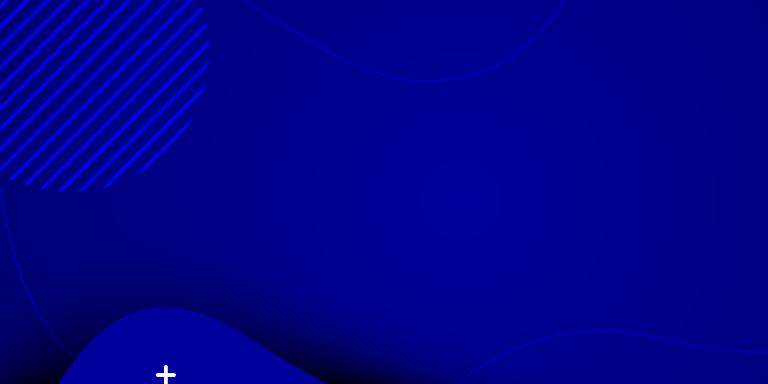
A Shadertoy shader for this background:

```glsl
// Deep blue abstract backdrop: a soft radial glow, a diagonally striped disc,
// thin flowing curves and a shadowed hill carrying a small white cross.
// Layers are distance functions blended in units of the canvas height.

const vec3 BLUE = vec3(0.0, 0.0, 1.0);
const float STRIPE_PERIOD = 0.0531;

// Antialiased coverage of a shape with signed distance d.
float cover(float d, float pixel) {
    return clamp(0.5 - d / pixel, 0.0, 1.0);
}

float segmentDistance(vec2 p, vec2 a, vec2 b) {
    vec2 along = b - a;
    float t = clamp(dot(p - a, along) / dot(along, along), 0.0, 1.0);
    return length(p - a - along * t);
}

vec2 bezier(vec2 a, vec2 b, vec2 c, vec2 d, float t) {
    float s = 1.0 - t;
    return s * s * s * a + 3.0 * s * s * t * b + 3.0 * s * t * t * c + t * t * t * d;
}

float bezierDistance(vec2 p, vec2 a, vec2 b, vec2 c, vec2 d) {
    const int STEPS = 24;
    float nearest = 10.0;
    vec2 previous = a;
    for (int i = 1; i <= STEPS; i++) {
        vec2 next = bezier(a, b, c, d, float(i) / float(STEPS));
        nearest = min(nearest, segmentDistance(p, previous, next));
        previous = next;
    }
    return nearest;
}

// Hill profile: steep on the left, a long cosine slope on the right.
float hillHeight(float x) {
    const float PEAK_X = 0.43;
    const float PEAK_Y = 0.2;
    float left = max(PEAK_X - x, 0.0) / 0.279;
    float right = max(x - PEAK_X, 0.0) / 0.4245;
    float fall = 0.52 * (1.0 - cos(2.6 * min(right, 0.8)));
    fall += 1.18 * max(right - 0.8, 0.0);
    return PEAK_Y * (1.0 - pow(left, 2.2) - fall);
}

float hillDistance(vec2 p) {
    const float STEP = 0.002;
    float slope = (hillHeight(p.x + STEP) - hillHeight(p.x - STEP)) / (2.0 * STEP);
    return (p.y - hillHeight(p.x)) / sqrt(1.0 + slope * slope);
}

float stripedDisc(vec2 p, vec2 center, float radius, float pixel) {
    float diagonal = p.x - p.y + 1.0 - 0.7083;
    float offset = abs(fract(diagonal / STRIPE_PERIOD + 0.5) - 0.5) * STRIPE_PERIOD;
    float stripe = cover((offset - 0.006) * 0.7071, pixel);
    return stripe * cover(length(p - center) - radius, pixel);
}

float crossDistance(vec2 p, float arm, float halfWidth) {
    float horizontal = segmentDistance(p, vec2(-arm, 0.0), vec2(arm, 0.0));
    float vertical = segmentDistance(p, vec2(0.0, -arm), vec2(0.0, arm));
    return min(horizontal, vertical) - halfWidth;
}

// Distance to the nearest of the decorative curves.
float curvesDistance(vec2 p) {
    // Upper valley
    vec2 valley = vec2(1.107, 0.789);
    float d = bezierDistance(p, vec2(0.633, 1.0), vec2(0.781, 0.914), vec2(0.9375, 0.789), valley);
    d = min(d, bezierDistance(p, valley, vec2(1.276, 0.789), vec2(1.393, 0.87), vec2(1.469, 1.0)));
    // Left descent
    d = min(d, bezierDistance(p, vec2(0.0, 0.513), vec2(0.026, 0.336), vec2(0.083, 0.154), vec2(0.195, 0.07)));
    // Lower right wave
    vec2 crest = vec2(1.568, 0.138);
    d = min(d, bezierDistance(p, vec2(1.1875, 0.0), vec2(1.302, 0.0885), vec2(1.432, 0.138), crest));
    return min(d, bezierDistance(p, crest, vec2(1.719, 0.138), vec2(1.823, 0.078), vec2(2.0, 0.083)));
}

void mainImage(out vec4 fragColor, in vec2 fragCoord) {
    float pixel = 1.0 / iResolution.y;
    vec2 p = fragCoord * pixel;
    p.x *= 2.0 * iResolution.y / iResolution.x;

    // Radial glow
    vec3 color = BLUE * (0.615 - 0.125 * length(p - vec2(1.2, 0.48)));

    // Curves and striped disc
    color = mix(color, BLUE * 0.76, 0.85 * cover(curvesDistance(p) - 0.002, pixel));
    color = mix(color, BLUE * 0.98, stripedDisc(p, vec2(0.18, 0.865), 0.365, pixel));

    // Hill and its soft shadow, strongest near the lower edge
    float hill = hillDistance(p);
    float reach = max(hill, 0.0);
    color *= 1.0 - 0.85 * exp(-reach * reach / 0.02) * exp(-p.y / 0.15);
    color = mix(color, BLUE * 0.61, cover(hill, pixel));

    // Small rounded cross
    float plus = crossDistance(p - vec2(0.432, 0.0234), 0.021, 0.005);
    color = mix(color, vec3(1.0), cover(plus, pixel));

    fragColor = vec4(color, 1.0);
}
```
